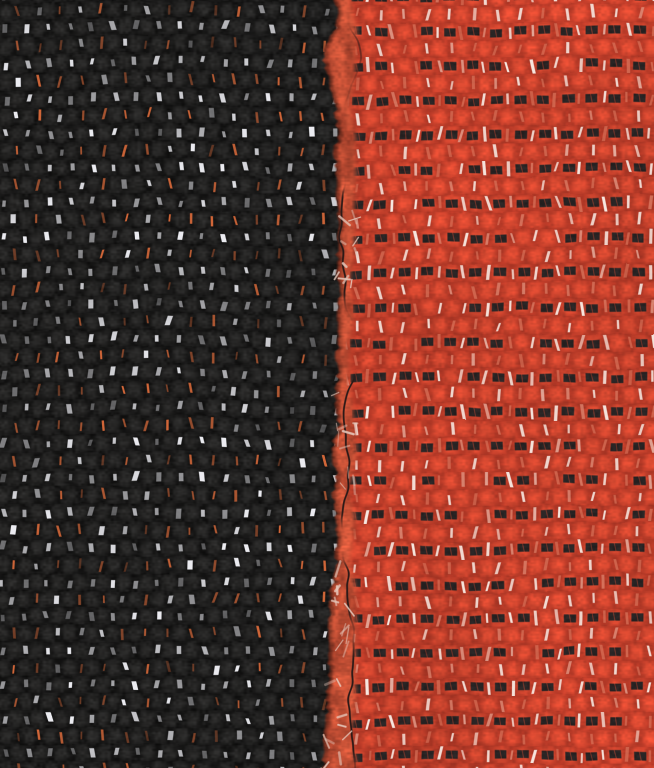
Reproduce this texture procedurally as a Shadertoy shader.

```glsl
float hash(vec2 p) {
    vec3 q = fract(p.xyx * vec3(.1031, .1030, .0973));
    q += dot(q, q.yzx + 33.33);
    return fract((q.x + q.y) * q.z);
}

float noise(vec2 p) {
    vec2 i = floor(p), f = fract(p);
    f *= f * (3. - 2. * f);
    return mix(mix(hash(i), hash(i + vec2(1, 0)), f.x),
               mix(hash(i + vec2(0, 1)), hash(i + 1.), f.x), f.y);
}

float boxMask(vec2 p, vec2 halfSize, float aa) {
    vec2 d = smoothstep(aa, -aa, abs(p) - halfSize);
    return d.x * d.y;
}

float lineMask(vec2 p, vec2 a, vec2 b, float radius, float aa) {
    vec2 ab = b - a;
    float t = clamp(dot(p - a, ab) / dot(ab, ab), 0., 1.);
    return smoothstep(aa, -aa, length(p - a - ab * t) - radius);
}

// Plain weave: each row is shifted by half a pitch, stitches sit at local zero
void weave(vec2 grid, out vec2 local, out vec2 id) {
    float row = floor(grid.y + .5);
    float x = grid.x + .5 * mod(row, 2.);
    id = vec2(floor(x + .5), row);
    local = vec2(x, grid.y) - id;
}

// Rounded height of the thick horizontal yarn between stitches
float yarnHeight(vec2 local) {
    return smoothstep(.05, .42, abs(local.x)) * (1. - 3.2 * local.y * local.y);
}

float stitch(vec2 local, vec2 pitch, vec2 id, vec2 halfSize, float aa) {
    vec2 jitter = vec2(hash(id + 3.7), hash(id + 19.1)) - .5;
    vec2 p = local * pitch - jitter * vec2(.004, .005);
    p.x += p.y * (hash(id + 41.3) - .5) * .6;
    return boxMask(p, halfSize * mix(.75, 1.2, hash(id + 7.9)), aa);
}

vec3 blackCloth(vec2 p, float fuzz, float aa) {
    vec2 pitch = vec2(.0287, .0225), local, id;
    weave((p - vec2(.3073, .5807)) / pitch, local, id);
    vec3 col = vec3(.145, .143, .14) * mix(.6, 1.12, yarnHeight(local)) + (fuzz - .5) * .09;

    bool copper = mod(id.y, 2.) < .5 && hash(id + 61.) < .68;
    float glint = mix(.35, 1.1, hash(id + 5.)) * mix(.7, 1.1, noise(p * vec2(5, 13)));
    vec3 tint = copper ? vec3(.82, .40, .22) : vec3(.92, .92, .94);
    vec2 size = copper ? vec2(.0015, .0064) : vec2(.0028, .0051);
    return mix(col, tint, clamp(stitch(local, pitch, id, size, aa) * glint, 0., 1.));
}

vec3 redCloth(vec2 p, float fuzz, float aa) {
    vec2 pitch = vec2(.0307, .0225), local, id;
    vec2 grid = (p - vec2(.510, .6445)) / pitch;
    weave(grid, local, id);
    vec3 col = mix(vec3(.70, .22, .15), vec3(.88, .30, .20), yarnHeight(local));
    col *= mix(.94, 1.06, noise(p * 7.)) + (fuzz - .5) * .22;

    // Black floats with a thin split, on every second row
    bool evenRow = mod(id.y, 2.) < .5;
    vec2 floatId = vec2(floor(grid.x), id.y);
    vec2 q = vec2(fract(grid.x) - .5, local.y) * pitch;
    q += (vec2(hash(floatId + 2.), hash(floatId + 8.)) - .5) * .003;
    float dash = boxMask(q, vec2(.0078, .0054), aa * 1.2);
    dash *= 1. - .35 * smoothstep(.0016, 0., abs(q.x + q.y * .2));
    if (evenRow && hash(floatId + 71.) < .88)
        col = mix(col, vec3(.13, .11, .11) + fuzz * .06, dash);

    float pale = hash(id + 13.) * (evenRow ? 1. : .8);
    vec3 tint = mix(vec3(.86, .46, .36), vec3(.97, .91, .88), smoothstep(.25, .6, pale));
    float mark = stitch(local, pitch, id, vec2(.0018, evenRow ? .0082 : .007), aa);
    return mix(col, tint, mark * mix(.6, 1., pale));
}

void mainImage(out vec4 fragColor, in vec2 fragCoord) {
    vec2 p = fragCoord / iResolution.y;
    float aa = .8 / iResolution.y;
    float fuzz = .6 * noise(p * 260.) + .4 * noise(p * vec2(150, 420) + 9.);

    // Handmade sag of the threads
    vec2 warped = p + .007 * (vec2(noise(p * 6.), noise(p * vec2(5, 4) + 31.)) - .5);
    warped += .003 * (vec2(noise(p * 25. + 5.), noise(p * 25. + 50.)) - .5);

    float edge = .438 - .016 * exp(-pow((p.y - .92) / .03, 2.)) - .019 * pow(1. - p.y, 5.);
    edge += .008 * (noise(vec2(p.y * 45., 2.)) - .5) + .005 * (noise(vec2(p.y * 190., 6.)) - .5);
    float side = p.x - edge;

    // Loose rust strip merging into the red cloth
    vec3 strip = mix(vec3(.62, .24, .16), vec3(.86, .36, .24), noise(p * vec2(110, 45)));
    strip *= mix(.6, 1., smoothstep(0., .009, side)) + (fuzz - .5) * .3;
    float border = .459 + .012 * (noise(vec2(p.y * 22., 11.)) - .5);
    vec3 col = mix(strip, redCloth(warped, fuzz, aa), smoothstep(-.006, .006, p.x - border));

    // Wandering dark thread
    float path = .456 + .028 * (noise(vec2(p.y * 13., 4.)) - .5) + .005 * (noise(vec2(p.y * 55., 8.)) - .5);
    float thread = smoothstep(.0012 + aa, .0012 - aa, abs(p.x - path));
    col = mix(col, vec3(.17, .10, .09), thread * smoothstep(.2, .5, noise(vec2(p.y * 17., 3.))));

    col = mix(col, blackCloth(warped, fuzz, aa), smoothstep(.0025, -.0025, side));

    // Frayed pale strands gathered in clumps along the seam
    float clumps[4] = float[4](.67, .43, .2, .04);
    for (int i = 0; i < 44; i++) {
        vec2 seed = vec2(float(i), 17.);
        float spread = hash(seed) + hash(seed + 5.) - 1.;
        vec2 start = vec2(.440 + .022 * hash(seed + 9.), clumps[i % 4] + spread * .09);
        start.x -= .015 * pow(1. - start.y, 5.);
        float angle = 6.283 * hash(seed + 23.);
        vec2 end = start + vec2(cos(angle) * .7, sin(angle)) * mix(.007, .024, hash(seed + 29.));
        float strand = lineMask(p, start, end, mix(.0006, .0018, hash(seed + 37.)), aa);
        col = mix(col, vec3(.90, .78, .73), strand * mix(.4, .95, hash(seed + 43.)));
    }

    fragColor = vec4(clamp(col, 0., 1.), 1.);
}
```
